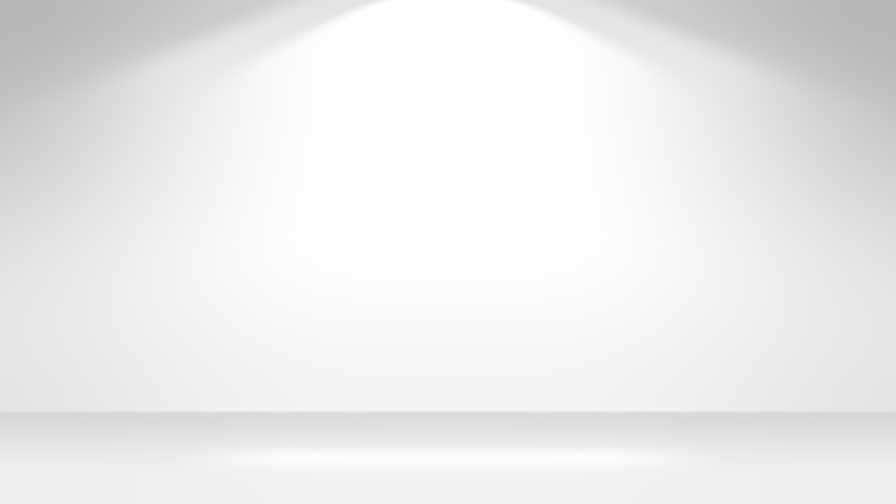
Write a WebGL 2 fragment shader that draws this background.

```glsl
#version 300 es
precision highp float;

uniform vec2 u_resolution;
out vec4 fragColor;

#define HORIZON 0.183
#define CORNER_GREY 0.72
#define LOW_SIDE_GREY 0.93
#define PENUMBRA_GREY 0.89
#define UMBRA_GREY 0.81
#define FLOOR_FAR 0.84
#define FLOOR_NEAR 0.935
#define GLOW_Y 0.09
#define GLOW_HALF_WIDTH 0.57
#define FLOOR_TINT vec3(0.997, 0.998, 1.004)

// Wall tone; x is the distance from the centre line, depth runs down from the top
float wallTone(float x, float depth) {
    // Broad vignette, strongest in the upper corners
    float sideTone = mix(CORNER_GREY, LOW_SIDE_GREY, smoothstep(0.0, 0.75, depth));
    float side = pow(smoothstep(0.1, 1.0, x), 1.4);
    float tone = mix(1.0, sideTone, side);

    // Two nested lamp cones whose edges soften and fade downward
    float innerEdge = 0.10 + 1.25 * pow(max(depth, 0.0), 0.8);
    float outerEdge = 0.275 + 2.2 * depth;
    float softness = 0.05 + 0.4 * depth;
    float fade = 1.0 - smoothstep(0.0, 0.27, depth);
    float penumbra = smoothstep(0.0, softness, x - innerEdge) * fade;
    float umbra = smoothstep(-0.04, softness + 0.04, x - outerEdge) * fade;
    float umbraTone = mix(UMBRA_GREY, CORNER_GREY, smoothstep(0.3, 0.85, x));
    tone = mix(tone, min(tone, PENUMBRA_GREY), penumbra);
    tone = mix(tone, min(tone, umbraTone), umbra);

    // Gentle falloff toward the floor
    return tone * (1.0 - 0.045 * smoothstep(0.45, 1.0 - HORIZON, depth));
}

// Floor tone with a flat pool of light
float floorTone(float x, float y) {
    float tone = mix(FLOOR_NEAR, FLOOR_FAR, smoothstep(0.06, HORIZON + 0.015, y));
    tone += 0.015 * (1.0 - smoothstep(0.1, 0.8, x));
    float dy = y - GLOW_Y;
    float reach = 1.0 - smoothstep(0.28, GLOW_HALF_WIDTH, x);
    float core = exp(-pow(abs(dy) / 0.016, 2.0));
    float halo = exp(-pow(abs(dy) / 0.04, 2.0));
    return mix(tone, 1.0, reach * (0.7 * core + 0.25 * halo));
}

void main() {
    vec2 p = gl_FragCoord.xy / u_resolution.y;
    float x = abs(p.x - 0.5 * u_resolution.x / u_resolution.y);
    // Keep the composition in place on other aspect ratios
    x *= (16.0 / 9.0) * u_resolution.y / u_resolution.x;

    vec3 wall = vec3(wallTone(x, 1.0 - p.y));
    vec3 ground = floorTone(x, p.y) * FLOOR_TINT;

    // Softened seam between floor and wall
    float seam = max(0.003, 1.0 / u_resolution.y);
    vec3 color = mix(ground, wall, smoothstep(-seam, seam, p.y - HORIZON));
    fragColor = vec4(clamp(color, 0.0, 1.0), 1.0);
}
```
